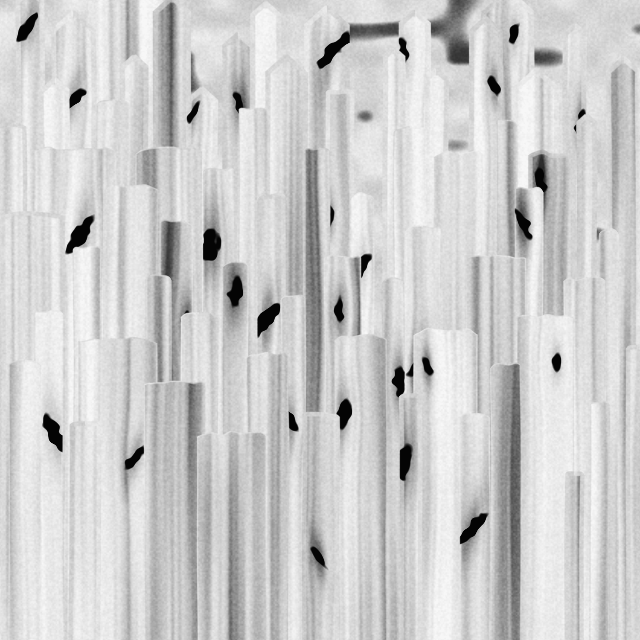
A Shadertoy shader for this texture map:

```glsl
// Weathered grey planks: upright boards with streaked grain, overlapping like shingles.
// Boards are painted from the highest top edge to the lowest, each covering all below it.
// Grain is noise stretched along y; black slanted knots bend and smudge it.

float hash(vec2 p) {
    vec3 q = fract(vec3(p.xyx) * 0.1031);
    q += dot(q, q.yzx + 33.33);
    return fract((q.x + q.y) * q.z);
}

float noise(vec2 p) {
    vec2 i = floor(p), f = fract(p);
    f = f * f * (3.0 - 2.0 * f);
    return mix(mix(hash(i), hash(i + vec2(1, 0)), f.x),
               mix(hash(i + vec2(0, 1)), hash(i + vec2(1, 1)), f.x), f.y);
}

// Darkness of the grain, about 0.5 on average
float grain(vec2 p, float seed) {
    float x = p.x + 0.008 * noise(vec2(p.x * 9.0 + seed, p.y * 4.0));
    float broad  = noise(vec2(x * 30.0 + seed * 7.0, p.y * 0.9 + seed));
    float streak = noise(vec2(x * 78.0 + seed * 3.0, p.y * 1.2 + seed));
    float fine   = noise(vec2(x * 190.0 + seed * 5.0, p.y * 2.0 + seed));
    return 0.43 * broad + 0.36 * streak + 0.21 * fine;
}

float woodTone(float darkness) {
    return 0.97 - 0.8 * pow(clamp(darkness, 0.0, 1.0), 2.6);
}

// Returns the knot core in x, its smudge in y and the sideways grain bend in z
vec3 knot(vec2 d, float seed, float aa) {
    float slant = mix(-0.7, 0.9, hash(vec2(seed, 11.0)));
    float size = mix(0.55, 1.25, hash(vec2(seed, 12.0)));
    vec2 q = vec2(d.x - slant * d.y, d.y) / size;
    q += 0.010 * (vec2(noise(d * 90.0 + seed), noise(d * 90.0 - seed)) - 0.5);
    float edge = (length(q / vec2(0.010, 0.024)) - 1.0) * 0.010 * size;
    float core = 1.0 - smoothstep(-aa, aa, edge);
    vec2 s = vec2(d.x - 0.25 * slant * d.y, d.y) / size;
    float smudge = exp(-dot(s / vec2(0.014, 0.055), s / vec2(0.014, 0.055)));
    float bend = 0.45 * d.x * exp(-dot(d / vec2(0.03, 0.06), d / vec2(0.03, 0.06)));
    return vec3(core, smudge, bend);
}

void mainImage(out vec4 fragColor, in vec2 fragCoord) {
    vec2 uv = fragCoord / iResolution.xy;
    float aa = 0.8 / iResolution.y;

    // Pale blurred backing between the boards
    float tone = 0.78 + 0.14 * noise(uv * vec2(26.0, 34.0));
    tone -= 0.6 * smoothstep(0.8, 0.95, noise(uv * vec2(14.0, 22.0) + 5.0));

    const int boards = 66;
    for (int i = 0; i < boards; i++) {
        float id = float(i), t = id / float(boards);
        float seed = id * 1.37 + 2.0;

        // Placement: golden ratio steps spread the boards evenly in x
        float cx = fract(id * 0.618034 + 0.17 + 0.03 * hash(vec2(seed, 1.0)));
        float h = hash(vec2(seed, 2.0));
        float halfWidth = mix(0.020, 0.060, h * h) * (1.15 - 0.45 * cx);
        float top = 1.02 - 0.70 * pow(t, 1.2) + 0.04 * (hash(vec2(seed, 3.0)) - 0.5);
        top -= 0.16 * t * smoothstep(0.82, 0.95, cx);
        float u = uv.x - cx;
        if (abs(u) > halfWidth + 0.01 || uv.y > top + 0.02) continue;

        // Outline: gables on the highest boards, wavy tops on the others
        bool gabled = i < 20 && halfWidth < 0.042;
        float side = abs(u) / halfWidth;
        float roof = gabled ? 0.9 * max(abs(u) - 0.003, 0.0)
                            : 0.007 * noise(vec2(u * 65.0 + seed, seed)) + 0.006 * pow(side, 6.0);
        float below = top - roof - uv.y;
        float lean = 0.003 * (noise(vec2(uv.y * 7.0, seed)) - 0.5);
        float across = halfWidth - abs(u + lean);
        float inside = min(across, gabled ? below * 0.74 : below);
        float cover = smoothstep(-aa, aa, inside);
        if (cover <= 0.0) continue;

        // Knot, on some boards only
        vec3 mark = vec3(0);
        if (hash(vec2(seed, 4.0)) < 0.58) {
            float kx = halfWidth * 1.5 * (hash(vec2(seed, 5.0)) - 0.5);
            float drop = mix(0.04, 0.24, hash(vec2(seed, 6.0)));
            mark = knot(vec2(u - kx, uv.y - top + drop), seed, aa);
        }

        // Grain, with a board shade and a soft drift along the length
        float darkness = grain(vec2(uv.x - mark.z, uv.y), seed);
        darkness += 0.16 * (hash(vec2(seed, 7.0)) - 0.5);
        darkness += 0.14 * (noise(vec2(u * 22.0 + seed, uv.y * 5.0)) - 0.5);
        darkness += 0.34 * mark.y;
        float board = woodTone(darkness);

        // Flat bevel around gables, thin worn rim elsewhere
        float rim = gabled ? 0.008 : 0.002 + 0.005 * step(0.75, hash(vec2(seed, 8.0)));
        float bevel = 0.80 + 0.12 * hash(vec2(seed, u < 0.0 ? 9.0 : 10.0));
        bevel += 0.05 * (noise(uv * 60.0) - 0.5);
        board = mix(bevel, board, 0.25 + 0.75 * smoothstep(rim - 0.0015, rim + 0.0015, inside));
        board = mix(board, 0.015, mark.x);
        tone = mix(tone, board, cover);
    }

    // Fine speckle, strongest in the mid greys
    float speckle = noise(uv * 420.0) + noise(uv.yx * 290.0 + 40.0) - 1.0;
    tone += 0.085 * speckle * smoothstep(0.05, 0.5, tone) * (1.35 - tone);
    fragColor = vec4(vec3(clamp(tone, 0.0, 0.97)), 1.0);
}
```
